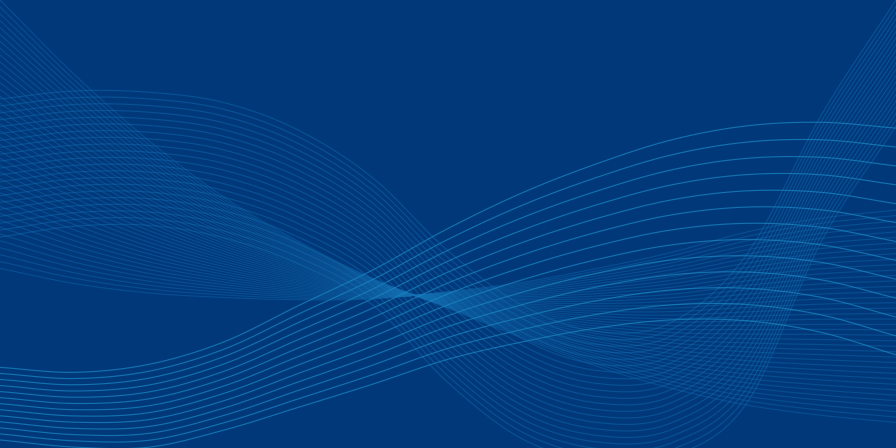
A Shadertoy shader for this background:

```glsl
#define BACKGROUND vec3(0.0, 0.22, 0.48)
#define FINE_COLOR vec3(0.07, 0.43, 0.69)
#define BOLD_COLOR vec3(0.10, 0.53, 0.76)
#define HALF_WIDTH 0.0013
#define FAN_LINES 40
#define WAVE_LINES 21
#define BOLD_LINES 13
#define FAN_OPACITY 0.40
#define WAVE_OPACITY 0.46
#define BOLD_OPACITY 0.72

const int LAST = 12;

// Heights of the two border curves of each ribbon, at even steps across the canvas
const vec2 FAN[13] = vec2[13](
    vec2(1.0, 0.401), vec2(0.833, 0.367), vec2(0.685, 0.346), vec2(0.56, 0.336),
    vec2(0.461, 0.331), vec2(0.378, 0.333), vec2(0.312, 0.349), vec2(0.245, 0.37),
    vec2(0.182, 0.401), vec2(0.133, 0.437), vec2(0.096, 0.482), vec2(0.073, 0.513),
    vec2(0.057, 0.531));

const vec2 WAVE[13] = vec2[13](
    vec2(0.779, 0.471), vec2(0.797, 0.495), vec2(0.794, 0.497), vec2(0.771, 0.469),
    vec2(0.709, 0.411), vec2(0.602, 0.318), vec2(0.44, 0.146), vec2(0.318, 0.02),
    vec2(0.26, -0.03), vec2(0.281, -0.018), vec2(0.432, 0.10), vec2(0.743, 0.461),
    vec2(1.0, 0.719));

const vec2 BOLD[13] = vec2[13](
    vec2(0.18, 0.018), vec2(0.169, 0.002), vec2(0.187, 0.002), vec2(0.237, 0.04),
    vec2(0.318, 0.091), vec2(0.398, 0.143), vec2(0.49, 0.198), vec2(0.57, 0.237),
    vec2(0.635, 0.268), vec2(0.688, 0.286), vec2(0.719, 0.284), vec2(0.727, 0.258),
    vec2(0.714, 0.208));

vec2 tangent(vec2 knots[13], int i) {
    int before = max(i - 1, 0);
    int after = min(i + 1, LAST);
    return (knots[after] - knots[before]) / float(after - before);
}

// Cubic spline through the knots: border heights in xy, their slopes in zw
vec4 borders(vec2 knots[13], float x) {
    float s = clamp(x, 0.0, 1.0) * float(LAST);
    int i = min(int(s), LAST - 1);
    float t = s - float(i);
    vec2 a = knots[i];
    vec2 b = knots[i + 1];
    vec2 ta = tangent(knots, i);
    vec2 tb = tangent(knots, i + 1);
    vec2 c2 = 3.0 * (b - a) - 2.0 * ta - tb;
    vec2 c3 = 2.0 * (a - b) + ta + tb;
    vec2 height = a + t * (ta + t * (c2 + t * c3));
    vec2 slope = ta + t * (2.0 * c2 + 3.0 * t * c3);
    float aspect = iResolution.x / iResolution.y;
    return vec4(height, slope * float(LAST) / aspect);
}

// Share of a pixel covered by a thin stroke at distance d
float strokeCoverage(float d, float pixel) {
    float low = max(-HALF_WIDTH, d - 0.5 * pixel);
    float high = min(HALF_WIDTH, d + 0.5 * pixel);
    return max(high - low, 0.0) / pixel;
}

// Combined opacity of the lines blended between both borders
float ribbon(vec2 knots[13], int count, float opacity, vec2 uv) {
    vec4 edge = borders(knots, uv.x);
    float pixel = 1.0 / iResolution.y;
    float clearness = 1.0;
    for (int i = 0; i < count; i++) {
        float t = float(i) / float(count - 1);
        float height = mix(edge.x, edge.y, t);
        float slope = mix(edge.z, edge.w, t);
        float d = abs(uv.y - height) * inversesqrt(1.0 + slope * slope);
        clearness *= 1.0 - opacity * strokeCoverage(d, pixel);
    }
    return 1.0 - clearness;
}

void mainImage(out vec4 fragColor, in vec2 fragCoord) {
    vec2 uv = fragCoord / iResolution.xy;
    vec3 color = BACKGROUND;

    // Fine ribbons below, bold strands on top
    color = mix(color, FINE_COLOR, ribbon(FAN, FAN_LINES, FAN_OPACITY, uv));
    color = mix(color, FINE_COLOR, ribbon(WAVE, WAVE_LINES, WAVE_OPACITY, uv));
    color = mix(color, BOLD_COLOR, ribbon(BOLD, BOLD_LINES, BOLD_OPACITY, uv));

    fragColor = vec4(color, 1.0);
}
```
